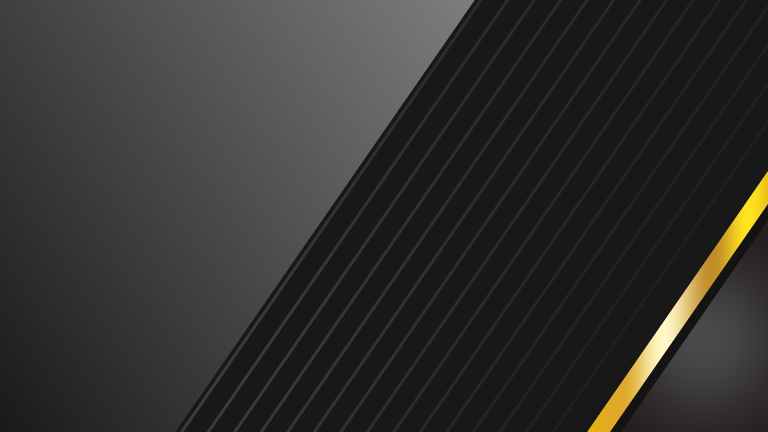
Give the GLSL for this background, as a Shadertoy shader.

```glsl
// Dark slanted panel with fading pinstripes, a gold ribbon and a softly lit corner.

// Lengths are in canvas heights; slanted positions are measured at the bottom edge.
const float SLANT = 0.693;             // horizontal run per unit of height
const float PANEL_LEFT = 0.406;
const float STRIPE_FIRST = 0.4206;
const float STRIPE_GAP = 0.0614;
const float STRIPE_WIDTH = 0.0085;
const float STRIPE_END = 1.29;
const float RIBBON_LEFT = 1.359;
const float RIBBON_RIGHT = 1.412;
const float CORNER_LEFT = 1.438;
const vec2 GLOW_CENTER = vec2(1.63, 0.215);
const float GLOW_RADIUS = 0.29;

const vec3 PANEL_COLOR = vec3(0.094);
const vec3 RIM_COLOR = vec3(0.075);
const vec3 CORNER_COLOR = vec3(0.145, 0.120, 0.125);
const vec3 GLOW_COLOR = vec3(0.290, 0.290, 0.300);
const vec3 GOLD_AMBER = vec3(0.89, 0.69, 0.08);
const vec3 GOLD_WARM = vec3(0.87, 0.66, 0.17);
const vec3 GOLD_SHINE = vec3(1.00, 0.97, 0.78);
const vec3 GOLD_BRONZE = vec3(0.76, 0.55, 0.16);
const vec3 GOLD_BRIGHT = vec3(1.00, 0.89, 0.12);

// Antialiased step, one pixel wide.
float edgeMask(float edge, float x) {
    float px = 1.0 / iResolution.y;
    return clamp((x - edge) / px + 0.5, 0.0, 1.0);
}

// Grey sheet, brightening toward the upper right.
vec3 sheetColor(vec2 p) {
    return vec3(0.10 + 0.22 * p.x + 0.15 * p.y);
}

// Pinstripes, brightest at the lower left of the panel.
float stripeMask(float s) {
    float cell = mod(s - STRIPE_FIRST + 0.5 * STRIPE_GAP, STRIPE_GAP) - 0.5 * STRIPE_GAP;
    float inRange = step(STRIPE_FIRST - 0.5 * STRIPE_GAP, s) * step(s, STRIPE_END);
    return inRange * (1.0 - edgeMask(0.5 * STRIPE_WIDTH, abs(cell)));
}

float stripeLight(vec2 p, float s) {
    float across = 1.0 - smoothstep(0.35, 1.4, s);
    float along = mix(1.0, 0.45, smoothstep(0.0, 1.0, p.y));
    return 0.025 + 0.115 * across * along;
}

// Metallic sheen running along the ribbon.
vec3 goldColor(float x) {
    vec3 c = mix(GOLD_AMBER, GOLD_WARM, smoothstep(1.36, 1.45, x));
    c = mix(c, GOLD_SHINE, smoothstep(1.44, 1.535, x));
    c = mix(c, GOLD_BRONZE, smoothstep(1.535, 1.65, x));
    c = mix(c, GOLD_BRIGHT, smoothstep(1.65, 1.73, x));
    return mix(c, GOLD_AMBER, smoothstep(1.735, 1.80, x));
}

// Corner with a soft round light.
vec3 cornerColor(vec2 p) {
    float glow = 1.0 - smoothstep(0.0, GLOW_RADIUS, length(p - GLOW_CENTER));
    return mix(CORNER_COLOR, GLOW_COLOR, glow);
}

void mainImage(out vec4 fragColor, in vec2 fragCoord) {
    vec2 p = fragCoord / iResolution.y;
    float s = p.x - SLANT * p.y;

    vec3 panel = PANEL_COLOR + stripeLight(p, s) * stripeMask(s);

    // Layers, from left to right.
    vec3 color = mix(sheetColor(p), panel, edgeMask(PANEL_LEFT, s));
    color = mix(color, goldColor(p.x), edgeMask(RIBBON_LEFT, s));
    color = mix(color, RIM_COLOR, edgeMask(RIBBON_RIGHT, s));
    color = mix(color, cornerColor(p), edgeMask(CORNER_LEFT, s));

    fragColor = vec4(color, 1.0);
}
```
